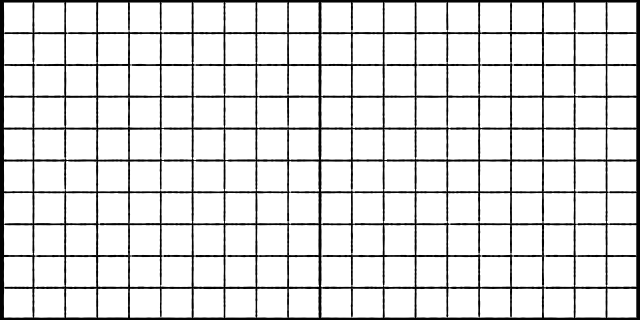
Reproduce this pattern procedurally as a WebGL 1 fragment shader.

```glsl
precision highp float;
uniform vec2 u_resolution;

const float PITCH = 0.0995;               // cell size, canvas height = 1
const vec2 CENTER = vec2(1.0, 0.4985);    // crossing at the middle of the grid

float hash(vec2 p) {
  vec3 q = fract(vec3(p.xyx) * 0.1031);
  q += dot(q, q.yzx + 33.33);
  return fract((q.x + q.y) * q.z);
}

// Smooth noise along a line, different for each seed
float roughness(float t, float seed) {
  float i = floor(t);
  float f = fract(t);
  f = f * f * (3.0 - 2.0 * f);
  return mix(hash(vec2(i, seed)), hash(vec2(i + 1.0, seed)), f) - 0.5;
}

float coverage(float signedDist, float pixel) {
  return clamp(0.5 - signedDist / pixel, 0.0, 1.0);
}

// Worn ink line: across and along are measured in cells from the center
float inkLine(float across, float along, float halfWidth, float seed, float pixel) {
  float index = floor(across + 0.5);
  float id = index + seed;
  float dist = (across - index) * PITCH;

  // Slight drift and ragged edges
  dist += 0.0005 * (hash(vec2(id, 3.0)) - 0.5);
  dist += 0.0005 * roughness(along * 5.0 + 100.0, id);
  float width = halfWidth + 0.0004 * (hash(vec2(id, 8.0)) - 0.5);
  width += 0.0009 * roughness(along * 16.0 + 400.0, id + 7.0);

  // Occasional nick just past a crossing
  float crossing = floor(along + 0.5);
  float past = (along - crossing) * PITCH;
  float nick = 1.0 - smoothstep(0.0015, 0.004, abs(past - 0.007));
  width -= 0.0014 * nick * step(0.65, hash(vec2(crossing + 50.0, id)));

  return coverage(abs(dist) - width, pixel);
}

void main() {
  vec2 p = gl_FragCoord.xy / u_resolution * vec2(2.0, 1.0);
  float pixel = 1.0 / u_resolution.y;
  vec2 cell = (p - CENTER) / PITCH;

  // Grid, with a heavier seam where the two halves meet
  float seam = 1.0 - step(0.5, abs(cell.x));
  float vertical = inkLine(cell.x, cell.y, mix(0.0027, 0.0043, seam), 40.0, pixel);
  float horizontal = inkLine(cell.y, cell.x, 0.0030, 90.0, pixel);
  float ink = max(vertical, horizontal);

  // Outer frame
  vec2 wobble = 0.0008 * vec2(roughness(cell.y * 8.0 + 200.0, 21.0),
                              roughness(cell.x * 8.0 + 200.0, 22.0));
  vec2 low = p - vec2(0.0125, 0.0075) + wobble;
  vec2 high = vec2(1.9885, 0.992) - p + wobble.yx * 0.5;
  float inner = min(min(low.x, low.y), min(high.x, high.y));
  ink = max(ink, coverage(inner, pixel));

  gl_FragColor = vec4(vec3(mix(1.0, 0.01, ink)), 1.0);
}
```
